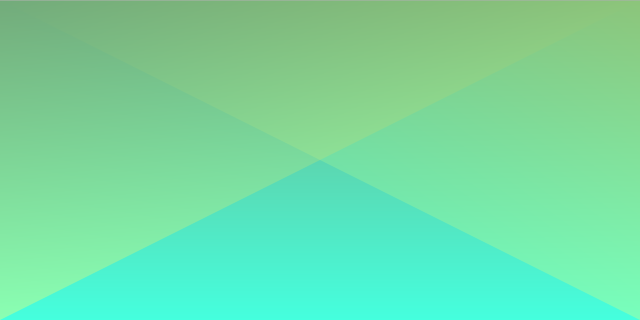
Write a Shadertoy shader that draws this background.

```glsl
// Four softly graded triangles meeting at the centre: green above, turquoise below.

const vec3 SAGE      = vec3(0.45, 0.67, 0.48);
const vec3 OLIVE     = vec3(0.55, 0.77, 0.48);
const vec3 LIME      = vec3(0.54, 1.00, 0.70);
const vec3 MINT      = vec3(0.47, 1.00, 0.74);
const vec3 TURQUOISE = vec3(0.27, 1.00, 0.87);
const vec3 RIM       = vec3(0.66, 0.70, 0.66);

// Linear blend over a triangle: tip at depth 0, two corners at depth 1, side -1 and +1.
vec3 triangleGradient(vec3 tip, vec3 cornerA, vec3 cornerB, float depth, float side) {
    vec3 base = 0.5 * (cornerA + cornerB);
    return tip + depth * (base - tip) + 0.5 * side * (cornerB - cornerA);
}

// Antialiased step across zero.
float coverage(float d, float width) {
    return smoothstep(-width, width, d);
}

void mainImage(out vec4 fragColor, in vec2 fragCoord) {
    // Centred coordinates, -1 to 1 on both axes
    vec2 p = 2.0 * fragCoord / iResolution.xy - 1.0;
    vec2 pixel = 2.0 / iResolution.xy;

    // Colour of each triangle
    vec3 top    = triangleGradient(vec3(0.55, 0.88, 0.59), SAGE, OLIVE, p.y, p.x);
    vec3 bottom = triangleGradient(vec3(0.36, 0.84, 0.69), TURQUOISE, TURQUOISE, -p.y, p.x);
    vec3 left   = triangleGradient(vec3(0.48, 0.86, 0.62), LIME, SAGE, -p.x, p.y);
    vec3 right  = triangleGradient(vec3(0.45, 0.88, 0.65), MINT, OLIVE, p.x, p.y);

    // Split along the two diagonals
    float edge = 0.6 * length(pixel);
    float aboveRising  = coverage(p.y - p.x, edge);
    float aboveFalling = coverage(p.y + p.x, edge);
    vec3 color = mix(mix(bottom, right, aboveFalling),
                     mix(left, top, aboveFalling), aboveRising);

    // Thin pale rim along the top
    float rim = coverage(p.y - 0.994, 0.5 * pixel.y);
    color = mix(color, RIM, 0.6 * rim);

    fragColor = vec4(clamp(color, 0.0, 1.0), 1.0);
}
```
